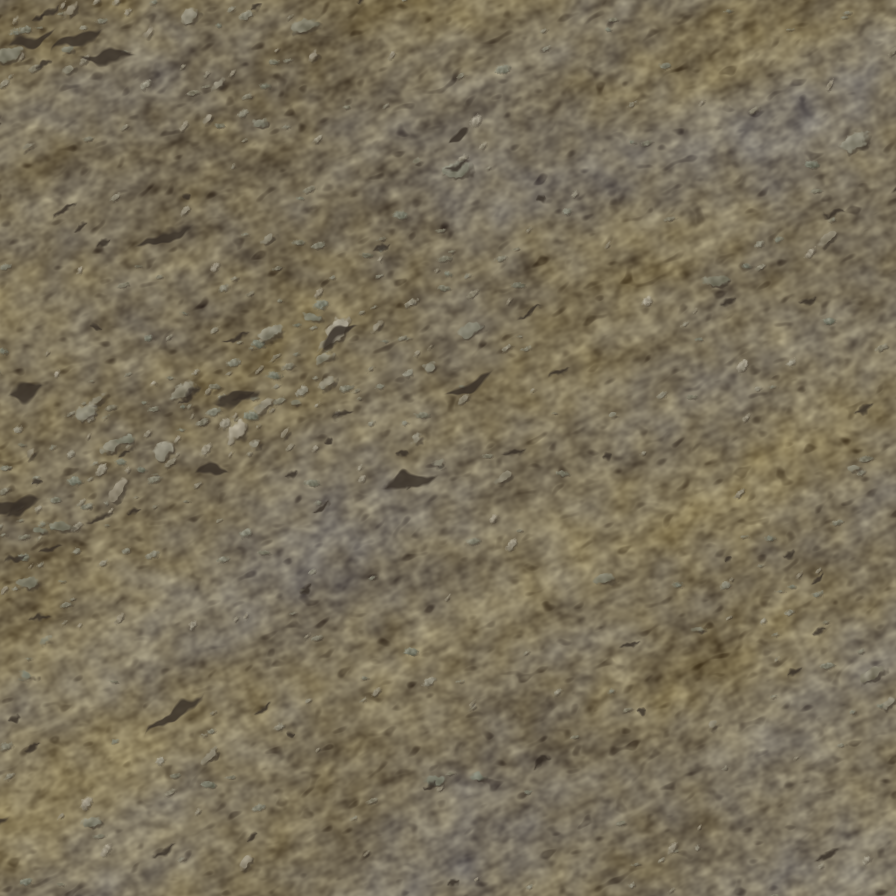
This texture is drawn by a Shadertoy shader. Its source:

```glsl
const float SLOPE_ANGLE = 0.44;
const vec3 SOIL = vec3(0.472, 0.432, 0.345);
const vec3 TONE_TINT = vec3(1.0, 1.0, 0.84);
const vec3 OCHRE_SHIFT = vec3(0.035, 0.010, -0.070);
const vec3 PALE_STONE = vec3(0.66, 0.63, 0.56);
const vec3 GREEN_STONE = vec3(0.47, 0.49, 0.43);
const vec3 SHADOW = vec3(0.21, 0.18, 0.15);
const float BROAD_CONTRAST = 0.11;
const float STREAK_CONTRAST = 0.12;
const float CLUMP_CONTRAST = 0.13;
const float GRAIN_CONTRAST = 0.17;
const float GRIT_CONTRAST = 0.10;
const float EDGE_SOFTNESS = 0.0022;

vec2 hash2(vec2 p) {
    vec3 h = fract(p.xyx * vec3(0.1031, 0.1030, 0.0973));
    h += dot(h, h.yzx + 33.33);
    return fract((h.xx + h.yz) * h.zy);
}

mat2 rotation(float a) {
    return mat2(cos(a), -sin(a), sin(a), cos(a));
}

float cornerSlope(vec2 cell, vec2 offset) {
    return dot(hash2(cell + 71.0) * 2.0 - 1.0, offset);
}

float gradientNoise(vec2 p) {
    vec2 i = floor(p), f = fract(p);
    vec2 u = f * f * f * (f * (f * 6.0 - 15.0) + 10.0);
    vec2 e = vec2(1.0, 0.0);
    float low = mix(cornerSlope(i, f), cornerSlope(i + e, f - e), u.x);
    float high = mix(cornerSlope(i + e.yx, f - e.yx), cornerSlope(i + 1.0, f - 1.0), u.x);
    return mix(low, high, u.y);
}

// Share of rubble: a band along the slope, a corner patch and loose pockets
float rubble(vec2 p) {
    float across = (p.y - 0.38) / 0.085;
    float band = exp(-across * across) * smoothstep(0.95, 0.5, p.x);
    vec2 toCorner = (p - vec2(0.43, 0.90)) / vec2(0.20, 0.10);
    float corner = 0.7 * exp(-dot(toCorner, toCorner));
    float pockets = smoothstep(0.12, 0.45, gradientNoise(p * vec2(4.0, 9.0) + 5.0));
    return clamp(band + corner + 0.35 * pockets, 0.0, 1.0);
}

// Ragged stones, pale above with a dark rim below
vec3 addStones(vec3 color, vec2 p, float cells, float sparse, float dense, float seed) {
    vec2 q = p * cells;
    float soft = EDGE_SOFTNESS * cells;
    float ragged = 0.22 * gradientNoise(q * 3.1 + seed) + 0.12 * gradientNoise(q * 7.3);
    float facet = gradientNoise(q * 4.0 + 40.0);
    for (int j = -1; j <= 1; j++)
    for (int i = -1; i <= 1; i++) {
        vec2 cell = floor(q) + vec2(i, j);
        vec2 spot = cell + hash2(cell + seed);
        vec2 traits = hash2(cell + seed + 19.0);
        vec2 kind = hash2(cell + seed + 47.0);
        float present = step(kind.x, mix(sparse, dense, rubble(spot / cells)));
        float size = mix(0.14, 0.42, traits.y * traits.y);
        mat2 turn = rotation((traits.x - 0.5) * 1.1);
        vec2 stretch = vec2(0.85, mix(1.3, 2.3, kind.y));
        vec2 d = q - spot;
        float body = length(turn * d * stretch) - size + ragged;
        float rim = length(turn * (d - vec2(0.06, -0.13)) * stretch) - size + ragged;
        color = mix(color, SHADOW, 0.55 * present * smoothstep(soft, -soft * 2.0, rim));
        vec3 stone = mix(GREEN_STONE, PALE_STONE, traits.x);
        stone = mix(stone, SOIL, 0.55 * kind.y) + 0.16 * facet + 0.22 * d.y;
        color = mix(color, stone, 0.85 * present * smoothstep(soft, -soft, body));
    }
    return color;
}

// Thin bent dark cracks that follow the slope
vec3 addCracks(vec3 color, vec2 p, float cells, float sparse, float dense, float seed) {
    vec2 q = p * cells;
    float soft = EDGE_SOFTNESS * cells;
    float bend = 0.20 * gradientNoise(q * 2.6 + seed) + 0.06 * gradientNoise(q * 8.0);
    for (int j = -1; j <= 1; j++)
    for (int i = -1; i <= 1; i++) {
        vec2 cell = floor(q) + vec2(i, j);
        vec2 spot = cell + hash2(cell + seed);
        vec2 traits = hash2(cell + seed + 31.0);
        float chance = mix(sparse, dense, rubble(spot / cells));
        float present = step(hash2(cell + seed + 63.0).x, chance);
        vec2 d = rotation((traits.x - 0.5) * 0.5) * (q - spot) + vec2(0.0, bend);
        float reach = mix(0.15, 0.55, traits.y);
        float taper = 1.0 - smoothstep(0.0, reach, abs(d.x));
        float line = abs(d.y) - 0.075 * taper;
        float ink = smoothstep(soft, -soft, line) * smoothstep(0.0, 0.3, taper);
        color = mix(color, SHADOW, 0.8 * present * ink);
    }
    return color;
}

void mainImage(out vec4 fragColor, in vec2 fragCoord) {
    vec2 uv = fragCoord / iResolution.y;
    vec2 p = rotation(SLOPE_ANGLE) * uv;

    // Soil tone from broad patches down to grit
    float broad = gradientNoise(p * vec2(2.5, 6.0) + 3.0);
    float streak = gradientNoise(p * vec2(9.0, 26.0) + 11.0);
    float clump = gradientNoise(p * vec2(28.0, 48.0) + 23.0);
    float grain = gradientNoise(p * vec2(62.0, 95.0) + 37.0);
    float grit = gradientNoise(p * vec2(125.0, 165.0) + 53.0);
    float tone = BROAD_CONTRAST * broad + STREAK_CONTRAST * streak + CLUMP_CONTRAST * clump
               + GRAIN_CONTRAST * grain + GRIT_CONTRAST * grit;
    tone -= 0.12 * smoothstep(0.22, 0.5, gradientNoise(p * vec2(50.0, 85.0) + 91.0));
    tone += 0.035 * (0.5 - p.y);

    // Ochre and grey drift
    float ochre = gradientNoise(p * vec2(3.0, 8.0) + 67.0) + 0.5 * gradientNoise(p * 30.0 + 7.0);
    vec3 color = SOIL + tone * TONE_TINT + OCHRE_SHIFT * ochre;

    color = addStones(color, p, 62.0, 0.05, 0.50, 5.0);
    color = addStones(color, p, 30.0, 0.02, 0.42, 83.0);
    color = addCracks(color, p, 26.0, 0.05, 0.28, 29.0);
    color = addCracks(color, p, 11.0, 0.06, 0.30, 57.0);
    fragColor = vec4(clamp(color, 0.0, 1.0), 1.0);
}
```
